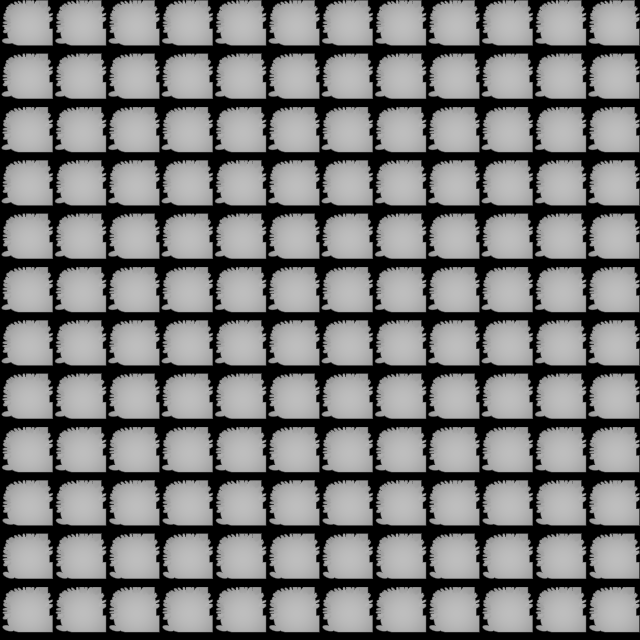
Reproduce this pattern procedurally as a Shadertoy shader.

```glsl
const float REPEATS = 12.0;
const int LOBES = 25;

// Shape, in units of one cell
const vec2 BODY_CENTER = vec2(0.53, 0.54);
const vec2 BODY_HALF = vec2(0.40, 0.40);
const float BODY_POWER = 3.5;
const vec2 CLIP_MIN = vec2(0.02, 0.148);
const vec2 CLIP_MAX = vec2(0.988, 0.994);
const vec2 LOBE_MIN = vec2(0.050, 0.024);
const vec2 LOBE_MAX = vec2(0.085, 0.042);
const float ARC_START = 3.5;
const float ARC_END = 0.08;
const float LOBE_TILT = 1.1;
const float CELL_JITTER = 0.008;

// Shading
const vec2 LIGHT_CENTER = vec2(0.56, 0.50);
const float LIGHT_TONE = 0.745;
const float LIGHT_FALLOFF = 0.46;
const float LOBE_CONTRAST = 0.07;

float hash(vec2 p) {
    vec3 q = fract(vec3(p.xyx) * 0.1031);
    q += dot(q, q.yzx + 33.33);
    return fract((q.x + q.y) * q.z);
}

float superNorm(vec2 p) {
    vec2 a = pow(abs(p) + 1e-5, vec2(BODY_POWER));
    return pow(a.x + a.y, 1.0 / BODY_POWER);
}

float boxDistance(vec2 p, vec2 halfSize) {
    vec2 d = abs(p) - halfSize;
    return length(max(d, 0.0)) + min(max(d.x, d.y), 0.0);
}

float ellipseDistance(vec2 p, vec2 radii) {
    float k = length(p / radii);
    return k * (k - 1.0) / max(length(p / (radii * radii)), 1e-4);
}

// Rounded body with a square lower right corner and two tabs on top
float bodyDistance(vec2 p) {
    float d = (superNorm((p - BODY_CENTER) / BODY_HALF) - 1.0) * BODY_HALF.x;
    d = min(d, boxDistance(p - vec2(0.75, 0.29), vec2(0.26, 0.17)));
    d = min(d, boxDistance(p - vec2(0.815, 0.91), vec2(0.085, 0.10)));
    return min(d, boxDistance(p - vec2(0.525, 0.93), vec2(0.036, 0.08)));
}

// Leaf at the lower left, hanging lower in some rows
float cornerLeafDistance(vec2 p, float row) {
    float wave = 0.5 + 0.5 * cos(6.2831853 * (row - 1.0) / REPEATS);
    float droop = wave * wave * wave;
    vec2 q = p - vec2(0.145 + 0.02 * droop, 0.245 - 0.03 * droop);
    float angle = mix(0.2, -0.35, droop);
    float c = cos(angle), s = sin(angle);
    return ellipseDistance(vec2(c * q.x + s * q.y, c * q.y - s * q.x), vec2(0.115, 0.052));
}

void mainImage(out vec4 fragColor, in vec2 fragCoord) {
    vec2 grid = fragCoord / iResolution.xy * REPEATS;
    vec2 cell = mod(floor(grid), REPEATS);
    vec2 p = fract(grid);
    float edge = 1.3 * REPEATS / min(iResolution.x, iResolution.y);

    vec2 fromLight = p - LIGHT_CENTER;
    float light = LIGHT_TONE - LIGHT_FALLOFF * dot(fromLight, fromLight);
    float tone = light;
    float shape = min(bodyDistance(p), cornerLeafDistance(p, cell.y));

    // Ragged lobes along the left, top and right sides
    for (int i = 0; i < LOBES; i++) {
        float n = float(i);
        float angle = mix(ARC_START, ARC_END, (n + 0.8 * hash(vec2(n, 3.0))) / float(LOBES));
        vec2 dir = vec2(cos(angle), sin(angle));
        vec2 root = BODY_CENTER + BODY_HALF * dir / superNorm(dir);
        root += CELL_JITTER * (vec2(hash(cell + n * 7.0), hash(cell + n * 11.0 + 40.0)) - 0.5);

        float tilt = angle + LOBE_TILT * (hash(vec2(n, 19.0)) - 0.5);
        vec2 axis = vec2(cos(tilt), sin(tilt));
        vec2 radii = mix(LOBE_MIN, LOBE_MAX, vec2(hash(vec2(n, 29.0)), hash(vec2(n, 37.0))));
        vec2 q = p - root;
        q = vec2(dot(q, axis), dot(q, vec2(-axis.y, axis.x)));
        float lobe = ellipseDistance(q, radii);

        float shade = LOBE_CONTRAST * (hash(vec2(n, 53.0)) - 0.65);
        tone = mix(tone, light + shade, clamp(0.5 - lobe / edge, 0.0, 1.0));
        shape = min(shape, lobe);
    }

    // Straight cuts at the cell borders
    vec2 clipHalf = 0.5 * (CLIP_MAX - CLIP_MIN);
    shape = max(shape, boxDistance(p - 0.5 * (CLIP_MAX + CLIP_MIN), clipHalf));
    float cover = clamp(0.5 - shape / edge, 0.0, 1.0);
    fragColor = vec4(vec3(tone * cover), 1.0);
}
```
